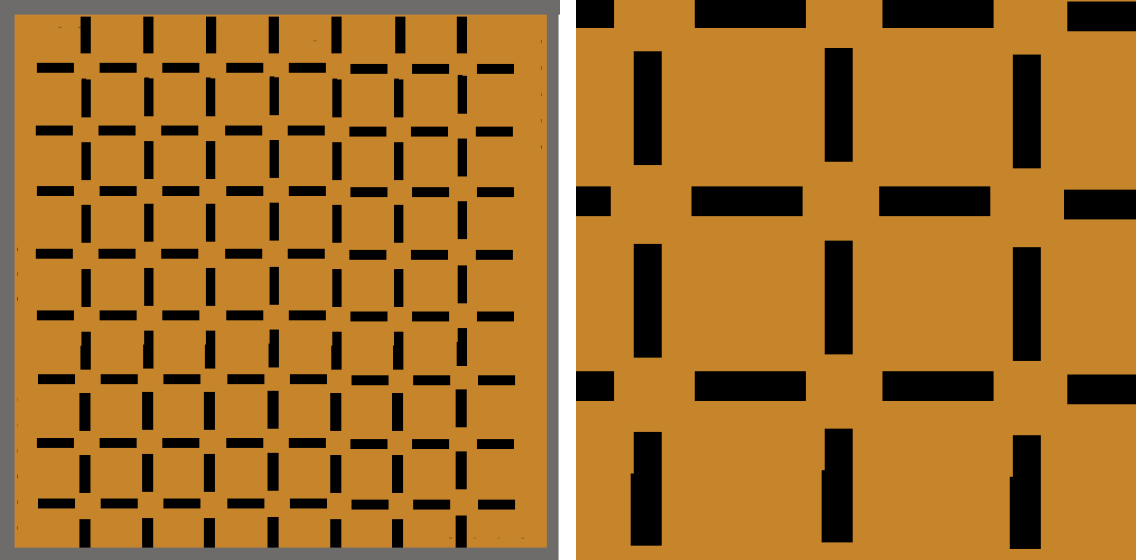
Left: the whole. Right: its middle third, enlarged.
A WebGL 2 fragment shader for this pattern:

```glsl
#version 300 es
precision highp float;
// Ochre panel in a grey frame, covered by a lattice of black dashes:
// 7 x 9 upright and 8 x 8 level bars, each found from its nearest grid cell,
// with small drifts per row and column, and faint specks along the margins.

uniform vec2 u_resolution;
out vec4 fragColor;

const float UNITS = 768.0; // canvas side in layout units, y runs downward
const vec3 OCHRE = vec3(0.78, 0.52, 0.17);
const vec3 GREY = vec3(0.43, 0.42, 0.42);
const vec3 BLACK = vec3(0.0);
const vec3 WHITE = vec3(1.0);

// Small placement errors of the bars
const float UPRIGHT_ROW_DRIFT[9] = float[9](0.0, 0.7, 0.5, 0.2, 2.0, 1.7, -0.5, -1.7, 0.0);
const float UPRIGHT_COL_LIFT[7] = float[7](0.0, 1.5, 1.5, 3.0, 0.0, 0.0, 5.0);
const float LEVEL_ROW_DRIFT[8] = float[8](0.0, 0.6, -1.8, -1.2, -2.1, 0.0, 2.1, -0.3);
const float LEVEL_COL_DRIFT[8] = float[8](0.0, 0.0, 0.0, 1.7, 1.5, 0.0, -1.5, 1.5);

float hash(vec2 p) {
  return fract(sin(dot(p, vec2(127.1, 311.7))) * 43758.5453);
}

// Antialiased coverage of an axis-aligned box
float box(vec2 p, vec2 center, vec2 halfSize, float pixel) {
  vec2 d = abs(p - center) - halfSize;
  vec2 cover = clamp(0.5 - d / pixel, 0.0, 1.0);
  return cover.x * cover.y;
}

ivec2 nearestCell(vec2 p, vec2 origin, vec2 pitch, vec2 last) {
  return ivec2(clamp(floor((p - origin) / pitch + 0.5), vec2(0.0), last));
}

float uprightBars(vec2 p, float pixel) {
  vec2 origin = vec2(117.5, 48.0);
  vec2 pitch = vec2(86.0, 86.25);
  ivec2 cell = nearestCell(p, origin, pitch, vec2(6.0, 8.0));
  vec2 center = origin + pitch * vec2(cell);
  vec2 halfSize = vec2(7.0, 25.2);
  center.y += UPRIGHT_ROW_DRIFT[cell.y];
  if (cell.y == 0) {
    center.x += cell.x == 5 ? 1.5 : 0.0;
  } else {
    center.x += cell.y < 6 ? 0.6 : -1.0;
    center.x -= cell.x % 3 == 2 ? 1.3 : 0.0;
    center.y -= UPRIGHT_COL_LIFT[cell.x];
    halfSize = vec2(cell.y < 6 ? 6.4 : 7.6, 26.0);
  }
  float bar = box(p, center, halfSize, pixel);
  // Chipped top edge in the second row
  if (cell.y == 1) bar = max(bar, box(p, center - vec2(3.0, 26.0), vec2(3.2, 1.2), pixel));
  // Lower part slipped to the left in the sixth row
  if (cell.y == 5) bar = max(bar, box(p, center + vec2(-1.4, 9.5), vec2(6.4, 16.5), pixel));
  return bar;
}

float levelBars(vec2 p, float pixel) {
  vec2 origin = vec2(76.0, 93.0);
  vec2 pitch = vec2(86.0, 85.4);
  ivec2 cell = nearestCell(p, origin, pitch, vec2(7.0));
  vec2 center = origin + pitch * vec2(cell);
  center += vec2(LEVEL_COL_DRIFT[cell.x], LEVEL_ROW_DRIFT[cell.y]);
  center.x += cell.y % 2 == 1 ? (cell.y < 4 ? -1.5 : 1.5) : 0.0;
  center.y += cell.x > 4 ? 1.5 : 0.0;
  return box(p, center, vec2(25.4, 6.8), pixel);
}

// Line of faint marks with hashed strength, running along a unit axis
float specks(vec2 p, vec2 start, vec2 axis, float pitch, float count, float pixel) {
  float i = clamp(floor(dot(p - start, axis) / pitch + 0.5), 0.0, count - 1.0);
  vec2 center = start + axis * pitch * i;
  float strength = mix(0.15, 0.5, hash(center));
  return strength * box(p, center, vec2(0.7) + 1.6 * axis, pixel);
}

float wear(vec2 p, float pixel) {
  vec2 across = vec2(1.0, 0.0);
  vec2 down = vec2(0.0, 1.0);
  float marks = specks(p, vec2(24.0, 342.0), down, 34.0, 3.0, pixel);
  marks = max(marks, specks(p, vec2(24.0, 548.0), down, 35.2, 6.0, pixel));
  marks = max(marks, specks(p, vec2(742.5, 57.0), down, 36.2, 5.0, pixel));
  marks = max(marks, specks(p, vec2(618.0, 738.0), across, 33.0, 4.0, pixel));
  marks = max(marks, specks(p, vec2(82.0, 37.5), across, 28.0, 2.0, pixel));
  return max(marks, specks(p, vec2(432.0, 56.0), across, 1.0, 1.0, pixel));
}

void main() {
  vec2 uv = gl_FragCoord.xy / u_resolution;
  vec2 p = vec2(uv.x, 1.0 - uv.y) * UNITS;
  float pixel = UNITS / min(u_resolution.x, u_resolution.y);

  // Panel with its dashes and wear
  vec3 panel = mix(OCHRE, BLACK, wear(p, pixel));
  panel = mix(panel, BLACK, max(uprightBars(p, pixel), levelBars(p, pixel)));

  // Frame, with a thin white sliver on the right edge
  vec3 color = mix(GREY, WHITE, box(p, vec2(776.0, 404.0), vec2(10.0, 384.0), pixel));
  color = mix(color, panel, box(p, vec2(385.0, 385.5), vec2(365.0, 365.5), pixel));
  fragColor = vec4(color, 1.0);
}
```
